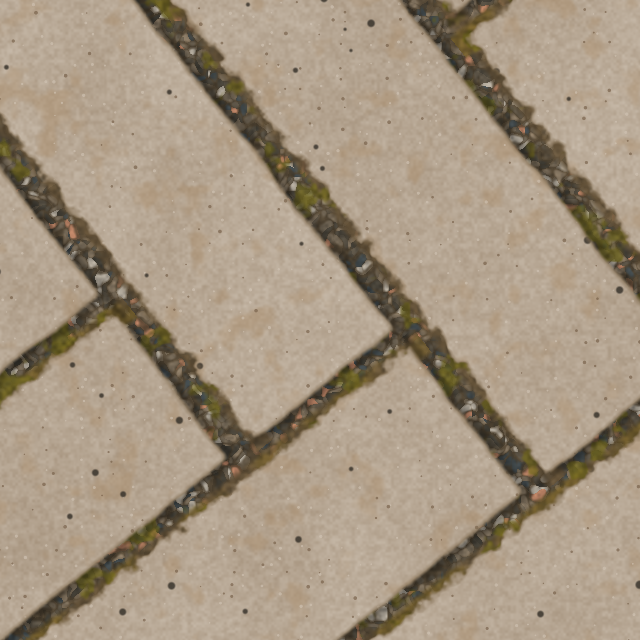
Give the GLSL for this texture, as a Shadertoy shader.

```glsl
// Weathered sandstone pavers in a diagonal 3:1 herringbone, with gravel and moss joints.
// A rotated grid is folded into blocks; edge distances, eroded by noise, cut the joints.
// Cellular noise forms the pebbles, value noise the grain, and hashed dots the specks.

#define BLOCK_WIDTH 0.327            // short side of a block
#define ANGLE 0.668                  // direction of the short joints
#define ORIGIN vec2(0.481, -0.018)   // a block corner on the rotated axes
#define HALF_JOINT vec2(0.070, 0.054) // in block widths, for each joint direction
#define EROSION 0.075                // raggedness of the worn edges
#define PEBBLES 82.0                 // pebble cells across the canvas
#define PALE vec3(0.745, 0.687, 0.617)
#define TAN vec3(0.655, 0.583, 0.499)
#define RIM vec3(0.50, 0.42, 0.31)
#define SOIL vec3(0.38, 0.31, 0.21)
#define MOSS vec3(0.43, 0.35, 0.16)

vec2 hash22(vec2 p) {
    vec3 a = fract(p.xyx * vec3(0.1031, 0.1030, 0.0973));
    a += dot(a, a.yzx + 33.33);
    return fract((a.xx + a.yz) * a.zy);
}

float noise(vec2 p) {
    vec2 i = floor(p), f = fract(p);
    f = f * f * (3.0 - 2.0 * f);
    vec2 e = vec2(1.0, 0.0);
    return mix(mix(hash22(i).x, hash22(i + e).x, f.x),
               mix(hash22(i + e.yx).x, hash22(i + e.xx).x, f.x), f.y);
}

float fbm(vec2 p) {
    float sum = 0.0, weight = 0.5;
    for (int i = 0; i < 3; i++) {
        sum += weight * noise(p);
        p = p * 2.03 + 17.3;
        weight *= 0.5;
    }
    return sum / 0.875;
}

// Scattered soft dots: chance is the share of grid cells holding one
float specks(vec2 p, float cells, float chance) {
    vec2 id = floor(p * cells);
    vec2 rnd = hash22(id + 71.0);
    vec2 center = 0.25 + 0.5 * hash22(id + 19.0);
    float radius = mix(0.06, 0.17, rnd.y);
    float dist = length(fract(p * cells) - center);
    return step(rnd.x, chance) * smoothstep(radius + 0.05, radius - 0.05, dist);
}

// Pebbles of mixed tint, darker towards the gaps between them
vec3 gravel(vec2 p) {
    vec2 q = p * PEBBLES + 1.3 * vec2(noise(p * 60.0), noise(p * 60.0 + 40.0));
    vec2 cell = floor(q), nearest = cell;
    float best = 9.0;
    for (int y = -1; y <= 1; y++)
    for (int x = -1; x <= 1; x++) {
        vec2 id = cell + vec2(x, y);
        float dist = length(q - id - hash22(id)) + 0.25 * hash22(id + 5.0).y;
        if (dist < best) { best = dist; nearest = id; }
    }
    vec2 rnd = hash22(nearest + 31.0);
    vec3 stone = mix(vec3(0.23, 0.22, 0.19), vec3(0.52, 0.46, 0.38), rnd.x);
    stone = mix(stone, vec3(0.66, 0.63, 0.58), step(0.90, rnd.y));
    stone = mix(stone, vec3(0.70, 0.49, 0.38), step(rnd.y, 0.06));
    stone = mix(stone, vec3(0.25, 0.28, 0.29), step(abs(rnd.y - 0.2), 0.06));
    stone = mix(stone, vec3(0.29, 0.24, 0.17), 0.75 * smoothstep(0.35, 0.8, best));
    return stone * (0.86 + 0.28 * noise(p * 190.0));
}

vec3 paver(vec2 p, vec2 id) {
    float grain = 0.55 * noise(p * 125.0) + 0.45 * noise(p * 230.0 + 9.0);
    float tone = 0.35 + 1.0 * (grain - 0.5) + 0.7 * (fbm(p * 7.0) - 0.5);
    vec3 col = mix(PALE, TAN, tone + 0.2 * (hash22(id).x - 0.5));
    float stain = smoothstep(0.58, 0.85, fbm(p * 26.0 + 50.0));
    col = mix(col, vec3(0.66, 0.54, 0.40), 0.4 * stain);
    col = mix(col, vec3(0.82, 0.77, 0.71), 0.6 * specks(p, 65.0, 0.16));
    col = mix(col, vec3(0.46, 0.37, 0.28), 0.65 * specks(p + 0.37, 58.0, 0.09));
    return mix(col, vec3(0.22, 0.20, 0.17), 0.85 * specks(p + 0.71, 26.0, 0.05));
}

void mainImage(out vec4 fragColor, in vec2 fragCoord) {
    vec2 p = fragCoord / min(iResolution.x, iResolution.y);
    vec2 axis = vec2(cos(ANGLE), sin(ANGLE));
    vec2 g = vec2(dot(p, axis), dot(p, vec2(-axis.y, axis.x)));
    g = (g - ORIGIN) / BLOCK_WIDTH;

    // Herringbone: three cells of an upright block, then three of a flat one
    vec2 cell = floor(g);
    float k = mod(cell.x + cell.y, 6.0);
    bool upright = k < 3.0;
    vec2 offset = upright ? vec2(0.0, k) : vec2(k - 3.0, 0.0);
    vec2 size = upright ? vec2(1.0, 3.0) : vec2(3.0, 1.0);
    vec2 low = fract(g) + offset, high = size - low;

    // Left and top edges are worn ragged, the others stay nearly straight
    float wear = EROSION * (fbm(p * 48.0) - 0.45);
    float wobble = 0.035 * (fbm(p * 9.0 + 23.0) - 0.5) + 0.16 * wear;
    float left = low.x - HALF_JOINT.x - wear, right = high.x - HALF_JOINT.x - wobble;
    float bottom = low.y - HALF_JOINT.y - wobble, top = high.y - HALF_JOINT.y - wear;
    vec2 inner = vec2(min(left, right), min(bottom, top));
    const float corner = 0.035;
    float d = min(min(inner.x, inner.y), corner - length(max(corner - inner, 0.0)));

    // Joint filling: gravel, with soil and moss banked on the worn side
    float patches = smoothstep(0.3, 0.6, fbm(p * 16.0 + 80.0));
    float soilBank = smoothstep(0.015, 0.065, low.x) * smoothstep(0.16, 0.12, low.x);
    float mossBank = smoothstep(0.0, 0.04, high.y) * smoothstep(0.16, 0.12, high.y);
    float texture1 = 0.8 + 0.4 * noise(p * 140.0);
    vec3 joint = mix(gravel(p), SOIL * texture1, 0.85 * soilBank);
    joint = mix(joint, mix(SOIL, MOSS, patches) * texture1, 0.88 * mossBank);
    float tuft = smoothstep(0.60, 0.74, fbm(p * 30.0 + 7.0));
    joint = mix(joint, vec3(0.40, 0.37, 0.10) * texture1, 0.7 * tuft);
    joint *= 1.0 - 0.25 * smoothstep(0.035, 0.0, abs(min(right, bottom) + 0.015));

    // Dirty rim on the block, then a soft edge into the joint
    vec3 block = mix(paver(p, cell - offset), RIM, 0.6 * smoothstep(0.026, 0.0, d));
    float soft = max(0.011, 0.7 * fwidth(g.x));
    fragColor = vec4(mix(joint, block, smoothstep(-soft, soft, d)), 1.0);
}
```
